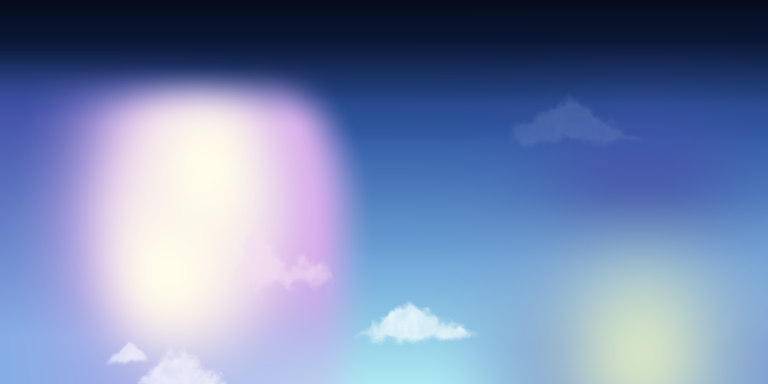
This background is drawn by a WebGL 2 fragment shader. Its source:

```glsl
#version 300 es
precision highp float;
// Dusk sky: navy-to-cyan gradient, a large lavender and cream glow, a pale yellow glow, soft clouds.

uniform vec2 u_resolution;
out vec4 fragColor;

const vec3 NIGHT = vec3(0.02, 0.045, 0.11);
const vec3 NAVY = vec3(0.045, 0.095, 0.22);
const vec3 ROYAL = vec3(0.15, 0.28, 0.54);
const vec3 BLUE = vec3(0.20, 0.36, 0.65);
const vec3 AZURE = vec3(0.43, 0.64, 0.84);
const vec3 CYAN = vec3(0.68, 0.91, 0.95);
const vec3 INDIGO = vec3(0.26, 0.32, 0.66);
const vec3 PERIWINKLE = vec3(0.53, 0.68, 0.90);
const vec3 LAVENDER = vec3(0.83, 0.67, 0.92);
const vec3 BLUSH = vec3(0.95, 0.90, 0.93);
const vec3 CREAM = vec3(1.0, 0.99, 0.92);
const vec3 LEMON = vec3(0.83, 0.89, 0.78);

float ramp(float a, float b, float v) {
    return clamp((v - a) / (b - a), 0.0, 1.0);
}

float hash(vec2 p) {
    vec3 q = fract(vec3(p.xyx) * 0.1031);
    q += dot(q, q.yzx + 33.33);
    return fract((q.x + q.y) * q.z);
}

float noise(vec2 p) {
    vec2 i = floor(p), f = fract(p);
    f = f * f * (3.0 - 2.0 * f);
    vec2 e = vec2(0.0, 1.0);
    return mix(mix(hash(i), hash(i + e.yx), f.x),
               mix(hash(i + e.xy), hash(i + e.yy), f.x), f.y);
}

float fbm(vec2 p) {
    float sum = 0.0, amp = 0.5;
    for (int i = 0; i < 4; i++) {
        sum += amp * noise(p);
        p = p * 2.03 + 17.0;
        amp *= 0.5;
    }
    return sum;
}

// Squared distance in an ellipse: 1 on its rim
float ellipse(vec2 p, vec2 center, vec2 radii) {
    vec2 q = (p - center) / radii;
    return dot(q, q);
}

float glow(vec2 p, vec2 center, vec2 radii) {
    return exp(-ellipse(p, center, radii));
}

vec3 sky(vec2 p) {
    float depth = 1.0 - p.y;
    vec3 col = mix(NIGHT, NAVY, ramp(0.0, 0.12, depth));
    col = mix(col, ROYAL, ramp(0.11, 0.27, depth));
    col = mix(col, BLUE, ramp(0.25, 0.37, depth));
    col = mix(col, AZURE, ramp(0.35, 0.67, depth));
    col = mix(col, CYAN, ramp(0.66, 1.0, depth));

    // Violet left side, periwinkle lower right, indigo band
    vec3 side = mix(INDIGO, PERIWINKLE, ramp(0.28, 0.88, depth));
    float left = 1.0 - smoothstep(0.2, 0.95, p.x);
    col = mix(col, side, left * smoothstep(0.12, 0.34, depth));
    float right = smoothstep(1.1, 1.5, p.x) * ramp(0.5, 0.9, depth);
    col = mix(col, PERIWINKLE * 0.92, right);
    col = mix(col, INDIGO, 0.8 * glow(p, vec2(1.67, 0.55), vec2(0.27, 0.17)));
    return mix(col, LEMON, glow(p, vec2(1.67, 0.08), vec2(0.21, 0.25)));
}

// Broad glow with a crisp right rim and a soft left side
vec3 addLight(vec3 col, vec2 p) {
    float rise = max(p.y - 0.45, 0.0);
    float rim = 0.90 - rise * rise;
    float mask = smoothstep(-0.02, 0.4, p.x - 0.2 * rise);
    mask *= 1.0 - smoothstep(rim - 0.09, rim + 0.08, p.x);
    mask *= 1.0 - smoothstep(0.66, 0.84, p.y);
    col = mix(col, LAVENDER, mask * mix(0.4, 1.0, smoothstep(0.0, 0.35, p.y)));
    float body = ellipse(p, vec2(0.49, 0.44), vec2(0.27, 0.37));
    col = mix(col, BLUSH, mask * exp(-body * body));
    float upper = glow(p, vec2(0.54, 0.56), vec2(0.13, 0.19));
    float lower = glow(p, vec2(0.44, 0.29), vec2(0.15, 0.17));
    return mix(col, CREAM, mask * (1.0 - (1.0 - upper) * (1.0 - lower)));
}

// Cloud coverage: flat base at center, half width and height in size, peak along x
float cloud(vec2 p, vec2 center, vec2 size, float peak) {
    vec2 q = (p - center) / size;
    vec2 grain = p * 28.0 + center * 50.0;
    q += (vec2(fbm(grain), fbm(grain + 40.0)) - 0.47) * vec2(0.35, 0.5);
    float foot = 1.0 - smoothstep(0.5, 1.05, abs(q.x));
    float bump = (q.x - peak) / 0.36;
    float top = 0.42 * foot + 0.55 * foot * exp(-bump * bump);
    float cover = smoothstep(-0.06, 0.2, top - q.y) * smoothstep(-0.12, 0.14, q.y);
    return cover * foot * (0.7 + 0.5 * fbm(grain * 1.3));
}

void main() {
    vec2 p = gl_FragCoord.xy / u_resolution.y;
    p.x *= 2.0 * u_resolution.y / u_resolution.x;
    vec3 col = addLight(sky(p), p);

    // Clouds
    col = mix(col, vec3(0.43, 0.53, 0.75), 0.36 * cloud(p, vec2(1.49, 0.63), vec2(0.20, 0.12), 0.0));
    col = mix(col, vec3(0.95, 0.87, 0.95), 0.65 * cloud(p, vec2(0.74, 0.255), vec2(0.16, 0.16), -0.5));
    col = mix(col, vec3(0.90, 0.96, 0.98), 0.9 * cloud(p, vec2(1.09, 0.115), vec2(0.18, 0.10), -0.15));
    col = mix(col, vec3(0.93, 0.93, 0.98), 0.85 * cloud(p, vec2(0.33, 0.055), vec2(0.065, 0.06), 0.1));
    col = mix(col, vec3(0.93, 0.93, 0.98), 0.85 * cloud(p, vec2(0.48, -0.02), vec2(0.15, 0.12), -0.1));
    fragColor = vec4(col, 1.0);
}
```
